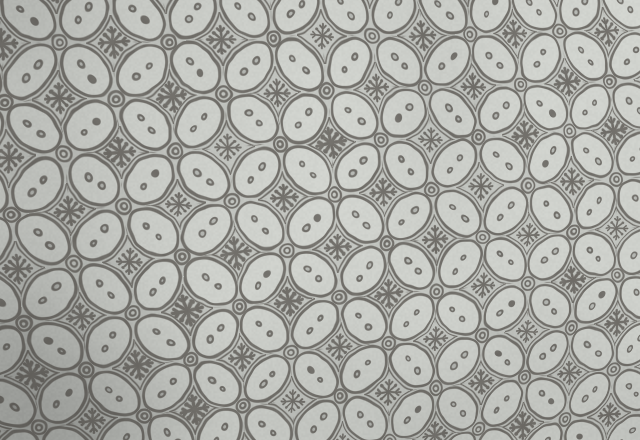
Give the GLSL for this pattern, as a Shadertoy shader.

```glsl
// Hand-drawn kawung batik: ovals on a checkerboard of double rings and snowflakes,
// drawn from distance functions in grid cells seen through a slight perspective.
// Hash noise gives the wobble, uneven ink, paper grain and soft shading.

float hash(vec2 p) {
    vec3 q = fract(p.xyx * vec3(0.1031, 0.1030, 0.0973));
    q += dot(q, q.yzx + 33.33);
    return fract((q.x + q.y) * q.z);
}

float noise(vec2 p) {
    vec2 i = floor(p), f = fract(p);
    f = f * f * (3.0 - 2.0 * f);
    return mix(mix(hash(i), hash(i + vec2(1, 0)), f.x),
               mix(hash(i + vec2(0, 1)), hash(i + vec2(1, 1)), f.x), f.y);
}

mat2 rotation(float a) {
    return mat2(cos(a), sin(a), -sin(a), cos(a));
}

float ellipse(vec2 p, vec2 r) {
    float k1 = length(p / r), k2 = length(p / (r * r));
    return (k1 - 1.0) * (k1 + 1e-4) / (k2 + 1e-4);
}

float segment(vec2 p, vec2 a, vec2 b) {
    vec2 ab = b - a;
    return length(p - a - ab * clamp(dot(p - a, ab) / dot(ab, ab), 0.0, 1.0));
}

float stroke(float d, float halfWidth, float soft) {
    return 1.0 - smoothstep(halfWidth - soft, halfWidth + soft, abs(d));
}

// Eight arms with barbs on the upright ones and knobs on the diagonals.
float snowflake(vec2 p) {
    p = abs(p);
    if (p.y > p.x) p = p.yx;
    float d = segment(p, vec2(0), vec2(0.25, 0));
    d = min(d, segment(p, vec2(0), vec2(0.13)));
    d = min(d, segment(p, vec2(0.15, 0), vec2(0.21, 0.06)));
    d = min(d, length(p - 0.13) - 0.012);
    return min(d, length(p) - 0.03);
}

// Canvas point, y downward, to grid coordinates: bulge, perspective, wobble.
vec2 gridCoords(vec2 p) {
    float t = (p.y - 0.085) / 0.76;
    float bulge = 4.0 * t * (1.0 - t) * (0.02 * p.x - 0.0087);
    mat3 view = mat3(0.1291, -0.0018, 0.01137,
                     0.0121, 0.1298, 0.00722,
                     0.1307, 0.0985, 1.0);
    vec3 g = inverse(view) * vec3(p.x - bulge, p.y, 1.0);
    vec2 uv = g.xy / g.z;
    uv += 0.07 * (vec2(noise(uv * 1.1), noise(uv * 1.1 + 17.0)) - 0.5);
    return uv + 0.03 * (vec2(noise(uv * 6.0), noise(uv * 6.0 + 31.0)) - 0.5);
}

void mainImage(out vec4 fragColor, in vec2 fragCoord) {
    vec2 p = fragCoord / iResolution.y;
    p.y = 1.0 - p.y;
    vec2 uv = gridCoords(p);
    float soft = max(0.016, 6.0 / iResolution.y);
    float pen = 0.004 * (noise(uv * 2.5) - 0.5) * 2.0 + 0.003 * (0.7 - p.x);

    // Oval of this cell, its long axis joining the two ring corners
    vec2 cell = floor(uv);
    float turn = mod(cell.x + cell.y, 2.0) < 0.5 ? -0.7854 : 0.7854;
    turn += 0.14 * (hash(cell + 3.0) - 0.5);
    vec2 shift = 0.02 * (vec2(hash(cell), hash(cell + 51.0)) - 0.5);
    vec2 e = rotation(turn) * (uv - cell - 0.5 - shift);
    vec2 radii = vec2(0.52, 0.37) + 0.025 * (vec2(hash(cell + 7.0), hash(cell + 9.0)) - 0.5);
    float oval = ellipse(e, radii);
    float ink = stroke(oval, 0.027 + pen, soft);

    // Two small seeds inside the oval, some filled in
    float side = e.x < 0.0 ? -1.0 : 1.0;
    vec2 seedId = cell * 2.0 + side * 0.5 + 0.5;
    vec2 jitter = vec2(hash(seedId + 13.0), hash(seedId + 29.0)) - 0.5;
    vec2 s = e - vec2(0.155 * side, 0.0) - 0.05 * jitter;
    float seed = length(s * vec2(0.9, 1.15)) - 0.052 - 0.02 * jitter.x;
    if (hash(seedId + 41.0) > 0.9) seed = max(seed, 0.0);
    ink = max(ink, stroke(seed, 0.021 + pen, soft));

    // Corner motif: double ring on even corners, framed snowflake on odd ones
    vec2 corner = round(uv);
    vec2 c = uv - corner;
    float wild = hash(corner + 71.0);
    float axis = min(abs(c.x), abs(c.y));
    if (mod(corner.x + corner.y, 2.0) < 0.5) {
        float r = length(c + 0.02 * (wild - 0.5));
        ink = max(ink, stroke(r - 0.132, 0.022 + pen, soft));
        ink = max(ink, stroke(r - 0.055, 0.021 + pen, soft));
    } else {
        float flake = snowflake(rotation(0.3 * (wild - 0.5)) * c / (0.88 + 0.25 * wild));
        ink = max(ink, 1.0 - smoothstep(0.02 - soft, 0.02 + soft, flake - pen - 0.01 * wild));
        float frame = stroke(oval - 0.078, 0.015 + pen, soft);
        ink = max(ink, frame * (1.0 - smoothstep(0.5, 0.6, length(c))));
    }

    // Faint broken guide lines in the gaps between ovals
    float guide = stroke(axis, 0.008, soft) * smoothstep(0.3, 0.42, length(c));
    ink = max(ink, guide * 0.75 * smoothstep(0.25, 0.7, noise(uv * 4.0 + 5.0)));

    // Paper, shading darker to the lower left, and worn ink
    float shade = 1.0 - 0.11 * smoothstep(0.55, 0.0, p.x) - 0.06 * smoothstep(0.6, 1.0, p.y);
    shade -= 0.10 * smoothstep(0.6, 0.0, length((p - vec2(0.05, 0.95)) * vec2(1.0, 1.2)));
    shade += 0.05 * (noise(p * 4.0) - 0.5) + 0.03 * (noise(p * 230.0) - 0.5);
    vec3 paper = vec3(0.81, 0.82, 0.80) * shade;
    paper *= 1.0 - 0.06 * smoothstep(-0.02, 0.03, oval);
    paper *= 1.0 - 0.12 * smoothstep(0.01, -0.02, seed);
    vec3 inkColor = vec3(0.43, 0.42, 0.40) * mix(1.0, shade, 0.6);
    float wear = 0.9 + 0.1 * noise(uv * 9.0);
    fragColor = vec4(mix(paper, inkColor, ink * wear), 1.0);
}
```
